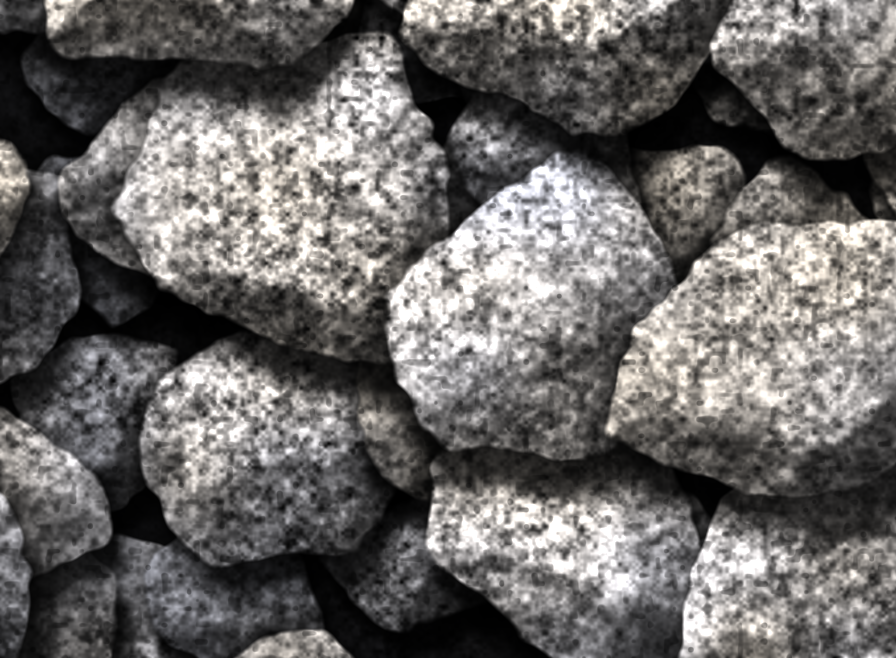
A Shadertoy shader for this texture:

```glsl
// A heap of broken grey granite, lit from the upper left. Three layers of
// jittered cells each hold a faceted rock cut by random planes, painted from
// the deepest layer up with cast shadows, then covered with mineral speckle.

const int   LAYERS = 3;
const int   PLANES = 7;
const float DEEP_CELL = 0.27;        // cell size of the deepest layer
const float CELL_STEP = 0.09;        // growth of the cells per layer
const float JITTER = 0.6;
const float EDGE_SOFT = 0.004;
const float CORNER_SHARP = 30.0;     // silhouette corners
const float RIDGE_SHARP = 42.0;      // ridges between facets
const float TOP_HEIGHT = 0.29;
const vec2  SHADOW_SHIFT = vec2(0.05, -0.13);
const float SHADOW_DEPTH = 0.8;
const float DARK_FACE = 0.23;
const float LIGHT_FACE = 0.88;
const float BUMP = 2.6;
const vec3  LIGHT = vec3(-0.35, 0.75, 0.56);
const vec3  GAP_COLOR = vec3(0.06, 0.06, 0.065);
const vec3  COOL_TINT = vec3(0.98, 0.99, 1.03);
const vec3  WARM_TINT = vec3(1.03, 1.0, 0.955);

float hash(vec2 p) {
    return fract(sin(dot(p, vec2(127.1, 311.7))) * 43758.5453);
}

vec3 hash3(vec2 p) {
    return vec3(hash(p), hash(p + 17.3), hash(p + 41.9));
}

float noise(vec2 p) {
    vec2 i = floor(p), f = fract(p);
    f = f * f * (3.0 - 2.0 * f);
    return mix(mix(hash(i), hash(i + vec2(1, 0)), f.x),
               mix(hash(i + vec2(0, 1)), hash(i + vec2(1, 1)), f.x), f.y);
}

float fbm(vec2 p) {
    float sum = 0.0, amp = 0.5;
    for (int i = 0; i < 4; i++) {
        sum += amp * noise(p);
        p = mat2(1.6, 1.2, -1.2, 1.6) * p + 5.7;
        amp *= 0.55;
    }
    return sum;
}

// Paints one rock and its shadow; q is the offset from its centre in cells.
void paintRock(inout vec3 col, vec2 q, vec2 seed, float cell, float depth, float bump) {
    if (dot(q, q) > 1.7) return;
    vec3 shape = hash3(seed + 3.1);
    vec3 look = hash3(seed + 9.7);
    vec2 radii = vec2(mix(0.48, 0.66, shape.x), mix(0.34, 0.48, shape.y));
    float axis = (shape.z - 0.5) * 2.2;

    // Tilted top plane
    vec2 lean = (look.xy - 0.5) * 0.8 + vec2(-0.05, 0.22);
    float weight = exp(clamp(-RIDGE_SHARP * (TOP_HEIGHT - dot(q, lean)), -40.0, 40.0));
    vec3 normal = weight * normalize(vec3(lean, 1.0));

    // Side planes give both the outline and the facets
    float outline = 0.0, shadowLine = 0.0;
    for (int i = 0; i < PLANES; i++) {
        vec3 h = hash3(seed + 7.37 * float(i + 2));
        float angle = 6.2832 * (float(i) + 0.8 * h.x) / float(PLANES) + axis;
        vec2 dir = vec2(cos(angle), sin(angle));
        float reach = length(radii * vec2(cos(angle - axis), sin(angle - axis)));
        float d = dot(q, dir) - reach * mix(0.82, 1.06, h.y);
        outline += exp(CORNER_SHARP * d);
        shadowLine += exp(CORNER_SHARP * (d - dot(SHADOW_SHIFT, dir)));
        float slope = mix(0.5, 2.0, h.z);
        float w = exp(clamp(RIDGE_SHARP * d * slope, -40.0, 40.0));
        normal += w * normalize(vec3(dir * slope, 1.0));
        weight += w;
    }
    float dist = log(outline) / CORNER_SHARP;
    float shadowDist = log(shadowLine) / CORNER_SHARP;

    // Cast shadow and contact darkening on what lies below
    col *= 1.0 - SHADOW_DEPTH * smoothstep(0.07, -0.05, shadowDist);
    col *= 1.0 - 0.5 * exp(-18.0 * max(dist, 0.0));

    // Facet light
    float facing = dot(normalize(normal / weight), normalize(LIGHT)) + bump;
    float lit = mix(DARK_FACE, LIGHT_FACE, smoothstep(-0.5, 1.0, facing));
    vec3 rock = lit * depth * mix(0.82, 1.08, look.z) * mix(COOL_TINT, WARM_TINT, shape.x);
    col = mix(col, rock, smoothstep(EDGE_SOFT, -EDGE_SOFT, dist * cell));
}

void mainImage(out vec4 fragColor, in vec2 fragCoord) {
    vec2 p = fragCoord / iResolution.y;

    // Rough outlines and surface relief
    vec2 rough = 0.030 * (vec2(noise(p * 9.0), noise(p * 9.0 + 31.0)) - 0.5)
               + 0.013 * (vec2(noise(p * 38.0), noise(p * 38.0 + 57.0)) - 0.5);
    vec2 toLight = 0.012 * normalize(LIGHT.xy);
    float bump = BUMP * (fbm(p * 14.0) - fbm((p + toLight) * 14.0));

    // Rocks, deepest layer first
    vec3 col = GAP_COLOR;
    for (int layer = 0; layer < LAYERS; layer++) {
        float level = float(layer);
        float cell = DEEP_CELL + CELL_STEP * level;
        vec2 g = (p + rough) / cell + vec2(0.37, 0.61) * level;
        float depth = mix(0.68, 1.0, level / float(LAYERS - 1));
        for (int j = -1; j <= 1; j++)
        for (int i = -1; i <= 1; i++) {
            vec2 id = floor(g) + vec2(i, j);
            vec2 seed = id + 37.0 * level + 5.0;
            vec3 h = hash3(seed);
            if (h.z > 1.0 - 0.17 * level) continue;
            vec2 centre = id + 0.5 + (h.xy - 0.5) * JITTER;
            paintRock(col, g - centre, seed, cell, depth, bump);
        }
    }

    // Mineral speckle, stronger in some patches
    float grain = 0.35 * noise(p * 52.0) + 0.4 * noise(p * 105.0 + 9.0)
                + 0.25 * noise(p * 190.0 + 23.0) - 0.5;
    col *= 1.0 + grain * mix(1.2, 2.6, noise(p * 5.0 + 13.0));
    col *= 1.0 - 0.35 * smoothstep(0.68, 0.9, noise(p * 80.0 + 71.0));
    col *= mix(COOL_TINT, WARM_TINT, noise(p * 7.0 + 3.0));
    fragColor = vec4(clamp(col, 0.0, 1.0), 1.0);
}
```
